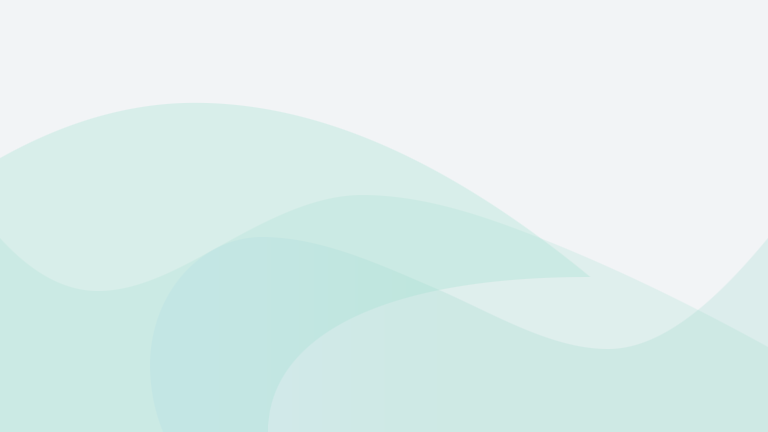
Write a Shadertoy shader that draws this background.

```glsl
const float ASPECT = 16.0 / 9.0;
const float OPACITY = 0.25;

const vec3 PAPER = vec3(0.949, 0.957, 0.965);
const vec3 CREST_TINT = vec3(0.541, 0.863, 0.776);
const vec3 HILL_TINT = vec3(0.651, 0.871, 0.816);
const vec3 SWELL_BLUE = vec3(0.671, 0.855, 0.894);
const vec3 SWELL_GREEN = vec3(0.604, 0.847, 0.800);
const vec2 SWELL_FADE = vec2(0.45, 1.05);

// Curve knots: x, height, slope, in units of canvas height
const vec3 KNOTS[13] = vec3[13](
    // Crest, 0 to 2
    vec3(0.0, 0.634, 0.56), vec3(0.451, 0.762, 0.0), vec3(1.361, 0.3634, -0.818),
    // Hill, 3 to 8
    vec3(0.0, 0.449, -1.1), vec3(0.227, 0.3264, 0.0), vec3(0.5324, 0.4433, 0.55),
    vec3(0.838, 0.5486, 0.0), vec3(1.2616, 0.4444, -0.4), vec3(1.7778, 0.1968, -0.55),
    // Swell, 9 to 12
    vec3(0.6065, 0.4514, 0.0), vec3(1.0063, 0.3333, -0.43),
    vec3(1.4074, 0.1921, 0.0), vec3(1.7778, 0.4491, 1.21)
);

// Hollow under the crest: left foot, tip, roof height, rise at the foot
const float HOLLOW_FOOT = 0.6204;
const float HOLLOW_TIP = 1.361;
const float HOLLOW_ROOF = 0.3588;
const float HOLLOW_RISE = 0.637;

// Rounded left side of the swell
const vec2 BULGE_CENTER = vec2(0.6065, 0.1551);
const vec2 BULGE_RADII = vec2(0.2593, 0.2963);
const float BULGE_LOWER_RADIUS = 0.331;

float hermite(float x, vec3 a, vec3 b) {
    float span = b.x - a.x;
    float t = (x - a.x) / span;
    float s = 1.0 - t;
    float rise = t * t * (3.0 - 2.0 * t);
    return mix(a.y, b.y, rise) + span * t * s * (a.z * s - b.z * t);
}

// Height of the smooth curve through a range of knots
float profile(float x, int first, int last) {
    int k = first;
    for (int i = first + 1; i < last; i++) {
        if (x >= KNOTS[i].x) k = i;
    }
    return hermite(x, KNOTS[k], KNOTS[k + 1]);
}

float coverage(float d) {
    return clamp(0.5 + d / max(fwidth(d), 1e-5), 0.0, 1.0);
}

// The square root makes the wall of the hollow vertical at its foot
float hollowHeight(float x) {
    float s = sqrt(clamp((x - HOLLOW_FOOT) / (HOLLOW_TIP - HOLLOW_FOOT), 0.0, 1.0));
    return hermite(s, vec3(0.0, 0.0, HOLLOW_RISE), vec3(1.0, HOLLOW_ROOF, 0.0));
}

float swellDistance(vec2 p) {
    vec2 q = p - BULGE_CENTER;
    float ry = q.y > 0.0 ? BULGE_RADII.y : BULGE_LOWER_RADIUS;
    float bulge = (1.0 - length(q / vec2(BULGE_RADII.x, ry))) * ry;
    return q.x < 0.0 ? bulge : profile(p.x, 9, 12) - p.y;
}

void mainImage(out vec4 fragColor, in vec2 fragCoord) {
    vec2 p = fragCoord / iResolution.xy * vec2(ASPECT, 1.0);

    float crestTop = coverage(profile(p.x, 0, 2) - p.y);
    float crestBase = coverage(p.y - hollowHeight(p.x));
    float crest = min(crestTop, crestBase);
    float hill = coverage(profile(p.x, 3, 8) - p.y);
    float swell = coverage(swellDistance(p));

    // Translucent layers, back to front
    vec3 swellTint = mix(SWELL_BLUE, SWELL_GREEN, smoothstep(SWELL_FADE.x, SWELL_FADE.y, p.x));
    vec3 color = mix(PAPER, CREST_TINT, OPACITY * crest);
    color = mix(color, HILL_TINT, OPACITY * hill);
    color = mix(color, swellTint, OPACITY * swell);
    fragColor = vec4(color, 1.0);
}
```
